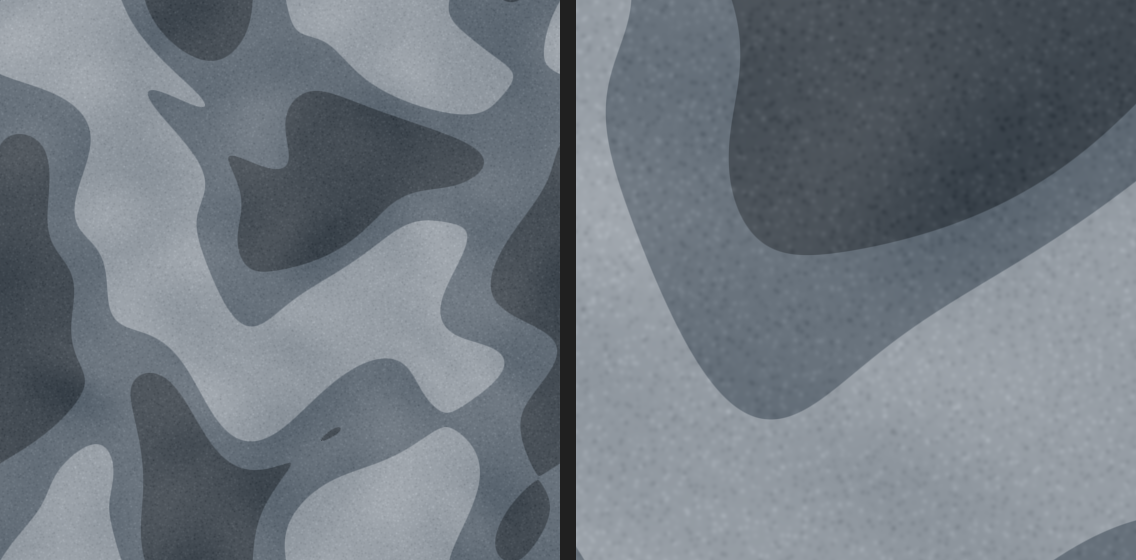
Left: the whole. Right: its middle third, enlarged.
Write a Shadertoy shader that draws this pattern.

```glsl
// Three-tone grey camouflage: one smooth field of layered sine waves is cut at
// two levels, so a middle tone always separates the light and dark patches.
// Repeated shears draw the patches into fingers; clouds and specks add texture.

const float TAU = 6.2831853;
const float GOLDEN_ANGLE = 2.39996;

const vec3 DARK  = vec3(0.279, 0.309, 0.339);
const vec3 MID   = vec3(0.400, 0.440, 0.480);
const vec3 LIGHT = vec3(0.587, 0.616, 0.646);
const vec3 CLOUD_TINT = vec3(1.08, 1.0, 0.94);

const float DARK_LEVEL  = -0.70;   // field levels in standard deviations
const float LIGHT_LEVEL = 0.43;
const float PATCH_FREQ  = 1.4;     // slowest wave, cycles per canvas
const float PATCH_STEP  = 0.32;    // frequency added per wave
const float PATCH_SEED  = 0.5;
const float PATCH_BEND  = 0.065;   // sideways shift of the patch outlines
const float CLOUD_FREQ  = 2.2;
const float CLOUD_STEP  = 0.9;
const float CLOUD_SEED  = 1.9;
const float CLOUD_BEND  = 0.04;
const float CLOUD_GAIN  = 0.020;
const float GRAIN_CELLS = 230.0;   // grain cells per canvas
const float GRAIN_GAIN  = 0.078;
const float GRAIN_FALLOFF = 6.0;

vec2 hash22(vec2 p) {
    vec3 q = fract(vec3(p.xyx) * vec3(0.1031, 0.1030, 0.0973));
    q += dot(q, q.yzx + 33.33);
    return fract((q.xx + q.yz) * q.zy);
}

// Eight waves in spread directions, scaled to unit variance.
// Whole cycle counts keep the tone shares steady over the canvas.
float waves(vec2 p, float freq, float freqStep, float seed) {
    float sum = 0.0, energy = 0.0;
    for (int i = 0; i < 8; i++) {
        float n = float(i);
        float len = freq + freqStep * n;
        float angle = GOLDEN_ANGLE * n + seed;
        vec2 cycles = round(len * vec2(cos(angle), sin(angle)));
        float phase = 2.1 * n * n + 0.7 + 3.0 * seed;
        float amp = 1.0 / len;
        sum += amp * sin(TAU * dot(cycles, p) + phase);
        energy += 0.5 * amp * amp;
    }
    return sum / sqrt(energy);
}

// Alternating shears of rising frequency: bend outlines, preserve area.
vec2 bend(vec2 p, float amount) {
    for (int i = 1; i <= 3; i++) {
        float n = float(i);
        p.x += amount / n * sin(TAU * n * p.y + 1.3 * n);
        p.y += amount / n * sin(TAU * n * p.x + 4.1 * n);
    }
    return p;
}

// Soft light and dark specks around jittered cell points.
float specks(vec2 p) {
    vec2 cell = floor(p), local = fract(p);
    float sum = 0.0;
    for (int y = -1; y <= 1; y++) {
        for (int x = -1; x <= 1; x++) {
            vec2 offset = vec2(x, y);
            vec2 id = cell + offset + 7.0;
            vec2 d = offset + hash22(id) - local;
            float weight = hash22(id + 311.0).x - 0.5;
            sum += weight * exp(-GRAIN_FALLOFF * dot(d, d));
        }
    }
    return sum;
}

void mainImage(out vec4 fragColor, in vec2 fragCoord) {
    vec2 uv = fragCoord / iResolution.y;

    // Camouflage patches with antialiased outlines
    float field = waves(bend(uv, PATCH_BEND), PATCH_FREQ, PATCH_STEP, PATCH_SEED);
    float soft = max(0.75 * fwidth(field), 1e-4);
    vec3 color = mix(DARK, MID, smoothstep(-soft, soft, field - DARK_LEVEL));
    color = mix(color, LIGHT, smoothstep(-soft, soft, field - LIGHT_LEVEL));

    // Soft clouds, then fine grain
    float cloud = waves(bend(uv.yx, CLOUD_BEND), CLOUD_FREQ, CLOUD_STEP, CLOUD_SEED);
    color += CLOUD_GAIN * cloud * CLOUD_TINT;
    color += GRAIN_GAIN * specks(uv * GRAIN_CELLS);

    fragColor = vec4(clamp(color, 0.0, 1.0), 1.0);
}
```
